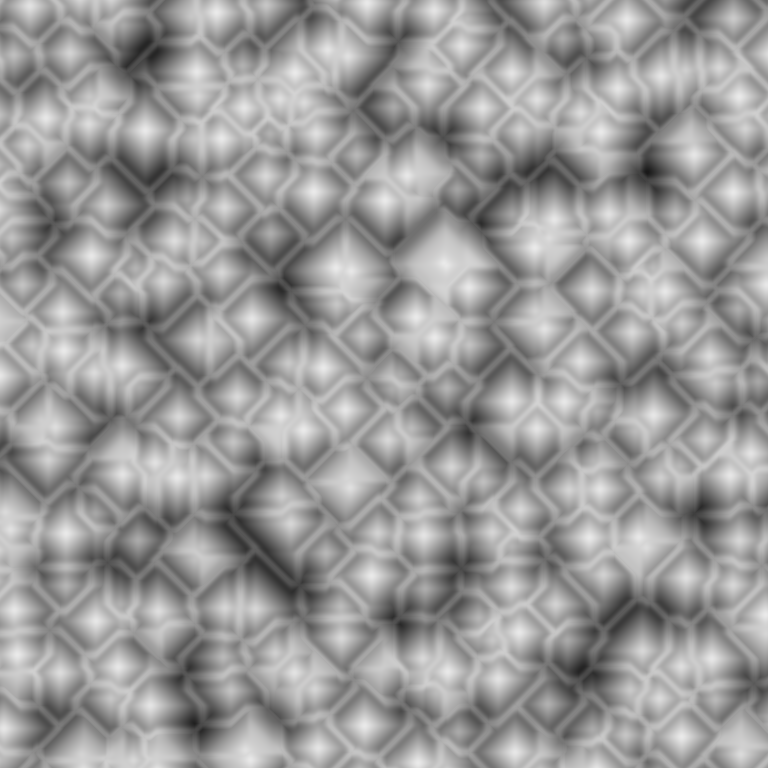
Give the GLSL for this texture, as a WebGL 1 fragment shader.

```glsl
precision highp float;
// Soft grey diamonds: Manhattan-distance cellular noise with pale seams.

uniform vec2 u_resolution;

vec3 hash3(vec2 p) {
  vec3 q = fract(p.xyx * vec3(0.1031, 0.1030, 0.0973));
  q += dot(q, q.yxz + 33.33);
  return fract((q.xxy + q.yzz) * q.zyx);
}

// Manhattan length with slightly rounded creases
float diamondLength(vec2 v) {
  vec2 a = sqrt(v * v + 0.002);
  return a.x + a.y;
}

// The three smallest distances to the scattered points, in rising order
vec3 nearestThree(vec2 p) {
  vec2 cell = floor(p);
  vec3 nearest = vec3(8.0);
  for (int j = -2; j <= 2; j++) {
    for (int i = -2; i <= 2; i++) {
      vec2 id = cell + vec2(float(i), float(j));
      vec3 rnd = hash3(id + 57.0);
      // Some points are lowered, which gives smaller, dimmer diamonds
      float d = diamondLength(id + rnd.xy - p) + 0.4 * rnd.z * rnd.z;
      if (d < nearest.x) nearest = vec3(d, nearest.xy);
      else if (d < nearest.y) nearest = vec3(nearest.x, d, nearest.y);
      else nearest.z = min(nearest.z, d);
    }
  }
  return nearest;
}

float seam(float gap, float width) {
  return exp(-gap * gap / (width * width));
}

void main() {
  vec2 uv = gl_FragCoord.xy / min(u_resolution.x, u_resolution.y);
  vec3 d = nearestThree(uv * 15.5);

  // Bright cores fade outwards; seams lift the dark borders
  float seams = 0.27 * seam(d.y - d.x, 0.24) + 0.06 * seam(d.z - d.x, 0.24);
  float tone = 0.98 - 0.70 * d.x + seams * smoothstep(0.1, 0.8, d.x);
  tone = clamp(tone, 0.1, 0.95);

  vec3 warmGrey = vec3(1.0, 0.993, 0.988);
  gl_FragColor = vec4(tone * mix(warmGrey, vec3(1.0), tone), 1.0);
}
```
